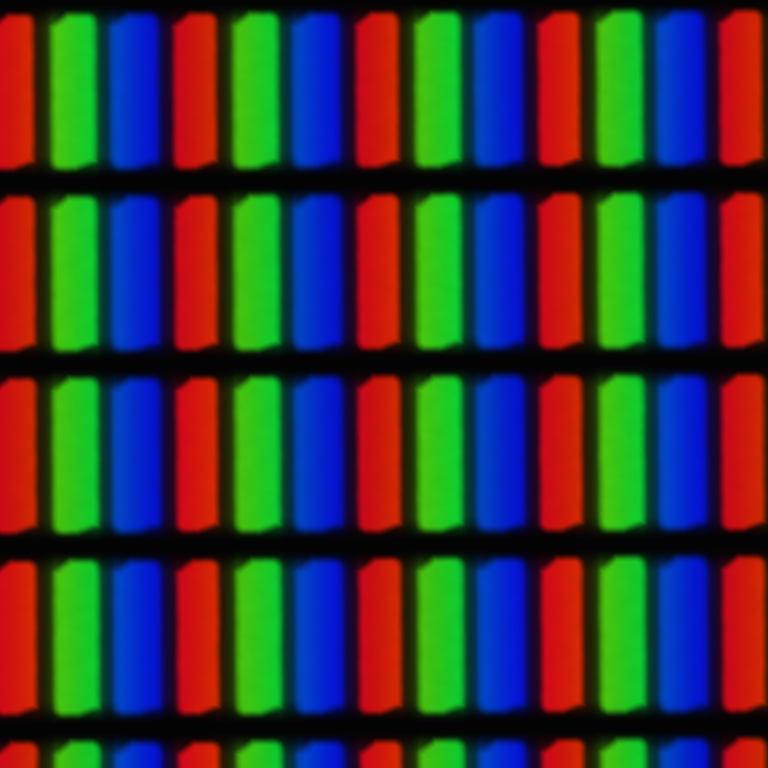
A Shadertoy shader for this pattern:

```glsl
// Macro view of a display panel: rows of red, green and blue emitter bars.
// Each bar is a rounded box with two cut corners, drawn from a distance function
// with a soft edge, a sideways colour fringe and a faint halo in the gaps.

const float PITCH = 0.237;                  // one RGB triple, in canvas heights
const vec2 ANCHOR = vec2(0.254, 0.8815);    // centre of one red bar
const float TILT = 0.0055;                  // slight rotation of the panel
const vec2 TOP_CUT = vec2(0.085, 0.070);
const vec2 BOTTOM_CUT = vec2(0.110, 0.042);

float hash(vec2 p) {
    return fract(sin(dot(p, vec2(127.1, 311.7))) * 4375.5);
}

// Layered sines, roughly -1 to 1
float ripple(vec2 p) {
    float sum = 0.0;
    float gain = 0.5;
    for (int i = 0; i < 4; i++) {
        sum += gain * sin(p.x + 1.3 * sin(p.y)) * sin(p.y + 0.7);
        p = mat2(1.6, 1.2, -1.2, 1.6) * p + 2.1;
        gain *= 0.55;
    }
    return sum;
}

float roundedBox(vec2 p, vec2 halfSize, float radius) {
    vec2 d = abs(p) - halfSize + radius;
    return length(max(d, 0.0)) + min(max(d.x, d.y), 0.0) - radius;
}

// Signed distance to the line that cuts off the upper right corner
float cornerCut(vec2 p, vec2 halfSize, vec2 cut) {
    return dot(p - halfSize + vec2(0.0, cut.y), normalize(cut.yx));
}

float barDistance(vec2 p, vec2 halfSize) {
    float d = roundedBox(p, halfSize, 0.045);
    d = max(d, cornerCut(p * vec2(-1.0, 1.0), halfSize, TOP_CUT));
    return max(d, cornerCut(p * vec2(1.0, -1.0), halfSize, BOTTOM_CUT));
}

// Light from one colour of bar, repeated over the whole grid
vec3 emitter(vec2 grid, float offset, vec2 halfSize, float soft, float haloGain,
             vec3 leftTint, vec3 rightTint) {
    vec2 q = grid - vec2(offset, 0.0);
    vec2 id = floor(q + 0.5);
    vec2 p = q - id;

    // Small differences in edge and brightness between bars
    float vary = hash(id + offset * 7.0) - 0.5;
    float d = barDistance(p, halfSize) + 0.004 * ripple(q * 14.0) + 0.005 * vary;
    float body = 1.0 - smoothstep(-soft, soft, d);

    // The halo spreads sideways and fades towards the row gaps
    float side = max(abs(p.x) - halfSize.x, 0.0);
    float rowFade = 1.0 - smoothstep(halfSize.y - 0.09, halfSize.y + 0.06, abs(p.y));
    float halo = haloGain * exp(-side / 0.045) * rowFade;

    vec3 tint = mix(leftTint, rightTint, smoothstep(-1.1, 1.1, p.x / halfSize.x));
    float level = 1.0 + 0.04 * vary + 0.025 * ripple(q * 23.0);
    return tint * level * mix(halo, 1.0, body);
}

void mainImage(out vec4 fragColor, in vec2 fragCoord) {
    vec2 uv = fragCoord / iResolution.y;
    vec2 fromAnchor = uv - ANCHOR;
    vec2 grid = (fromAnchor + TILT * vec2(fromAnchor.y, -fromAnchor.x)) / PITCH;
    float pixel = 1.0 / (PITCH * iResolution.y);

    // Near-black backing, then the three emitters
    vec3 colour = vec3(0.012, 0.010, 0.014);
    colour += emitter(grid, 0.0, vec2(0.112, 0.423), max(0.027, pixel), 0.28,
                      vec3(0.79, 0.02, 0.06), vec3(0.81, 0.13, 0.0));
    colour += emitter(grid, 1.0 / 3.0, vec2(0.118, 0.424), max(0.030, pixel), 0.50,
                      vec3(0.26, 0.75, 0.04), vec3(0.04, 0.78, 0.14));
    colour += emitter(grid, 2.0 / 3.0, vec2(0.119, 0.420), max(0.036, pixel), 0.68,
                      vec3(0.0, 0.24, 0.76), vec3(0.0, 0.06, 0.81));

    fragColor = vec4(clamp(colour, 0.0, 1.0), 1.0);
}
```
